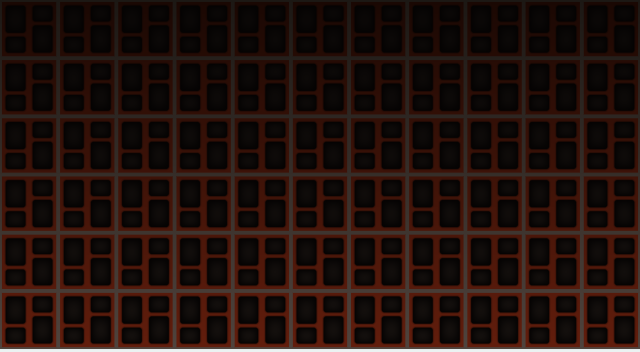
Write a Shadertoy shader that draws this pattern.

```glsl
// Dim red tiles with four sunken dark wells each, in a grey grid lit from below.

#define COLUMNS 11.0
#define ROWS 6.0
#define GROUT_HALF 0.033
#define CORNER 0.05
#define WELL_SOFTNESS 0.014
#define GROUT_TOP vec3(0.110, 0.092, 0.078)
#define GROUT_BOTTOM vec3(0.310, 0.265, 0.240)
#define RED_TOP vec3(0.100, 0.030, 0.012)
#define RED_BOTTOM vec3(0.385, 0.115, 0.048)
#define WELL_EDGE vec3(0.016, 0.009, 0.008)
#define WELL_GLOW vec3(0.062, 0.052, 0.044)
#define STRIP_COLOR vec3(0.92, 0.95, 0.95)

float roundedBox(vec2 p, vec2 halfSize) {
    vec2 q = abs(p) - halfSize + CORNER;
    return length(max(q, 0.0)) + min(max(q.x, q.y), 0.0) - CORNER;
}

// Soft light that is strongest in the middle of a well
float wellGlow(vec2 p, vec2 halfSize) {
    vec2 n = p / halfSize;
    vec2 falloff = max(1.0 - n * n, 0.0);
    return falloff.x * falloff.y;
}

vec3 tileColor(vec2 cell, float light, float pixel) {
    // The right half is the left half turned by 180 degrees
    vec2 p = cell.x > 0.5 ? 1.0 - cell : cell;
    vec2 tallHalf = vec2(0.172, 0.235);
    vec2 shortHalf = vec2(0.172, 0.138);
    vec2 tallPos = p - vec2(0.268, 0.330);
    vec2 shortPos = p - vec2(0.268, 0.768);
    float well = min(roundedBox(tallPos, tallHalf), roundedBox(shortPos, shortHalf));
    float glow = max(wellGlow(tallPos, tallHalf), wellGlow(shortPos, shortHalf));

    // Red face, shaded near the wells
    vec3 red = mix(RED_TOP, RED_BOTTOM, light);
    red *= mix(0.76, 1.0, smoothstep(0.0, 0.035, well));

    // Dark wells
    vec3 hollow = WELL_EDGE + WELL_GLOW * glow * mix(0.35, 1.0, light);
    float soft = max(WELL_SOFTNESS, 0.7 * pixel);
    vec3 color = mix(hollow, red, smoothstep(-soft, soft, well));

    // Grey grid along the tile borders
    vec2 border = min(cell, 1.0 - cell);
    float grid = min(border.x, border.y) - GROUT_HALF;
    vec3 grout = mix(GROUT_TOP, GROUT_BOTTOM, light);
    return mix(grout, color, smoothstep(-0.6 * pixel, 0.6 * pixel, grid));
}

void mainImage(out vec4 fragColor, in vec2 fragCoord) {
    // Square tiles counted from the upper left corner
    float pixel = COLUMNS / iResolution.x;
    vec2 p = vec2(fragCoord.x, iResolution.y - fragCoord.y) * pixel;
    float light = clamp(p.y / ROWS, 0.0, 1.0);
    vec3 color = tileColor(fract(p), light, pixel);

    // Pale strip below the last row
    float strip = smoothstep(-0.5 * pixel, 0.5 * pixel, p.y - ROWS);
    fragColor = vec4(mix(color, STRIP_COLOR, strip), 1.0);
}
```
